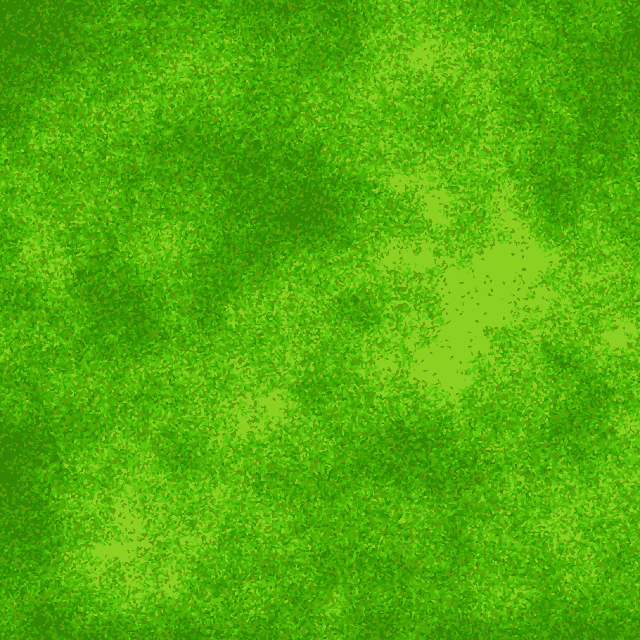
Write a Shadertoy shader that draws this texture.

```glsl
const float GRAINS = 270.0;       // blade cells across the canvas
const vec2 BLADE_METRIC = vec2(0.68, 1.45); // along and across a blade
const float EDGE_PIXELS = 0.6;
const float GRAIN_CONTRAST = 1.65;
const float PATCH_SCALE = 4.5;
const float PATCH_CONTRAST = 2.3;
const float TONE_BIAS = 0.06;
const float CORNER_SHADE = 1.3;
const float OLIVE_SHARE = 0.16;
const vec2 BARE_RANGE = vec2(1.1, 1.75); // patch height that turns solid lime
const float BARE_LIFT = 2.0;

// Tone limits between neighbouring greens, in standard deviations
const vec4 TONE_LIMITS = vec4(-1.02, -0.31, 0.38, 1.13);

const vec3 DEEP_GREEN = vec3(0.20, 0.53, 0.01);
const vec3 LEAF_GREEN = vec3(0.21, 0.62, 0.01);
const vec3 GRASS_GREEN = vec3(0.29, 0.70, 0.02);
const vec3 FRESH_GREEN = vec3(0.37, 0.78, 0.05);
const vec3 LIME = vec3(0.54, 0.82, 0.13);
const vec3 OLIVE = vec3(0.36, 0.61, 0.03);

vec3 hash3(vec2 p) {
    vec3 q = fract(vec3(p.xyx) * vec3(0.1031, 0.1030, 0.0973));
    q += dot(q, q.yxz + 33.33);
    return fract((q.xxy + q.yzz) * q.zyx);
}

float valueNoise(vec2 p) {
    vec2 cell = floor(p);
    vec2 f = fract(p);
    f = f * f * (3.0 - 2.0 * f);
    float low = mix(hash3(cell).x, hash3(cell + vec2(1, 0)).x, f.x);
    float high = mix(hash3(cell + vec2(0, 1)).x, hash3(cell + vec2(1, 1)).x, f.x);
    return mix(low, high, f.y) - 0.5;
}

// Broad light and dark patches with ragged borders
float patches(vec2 uv) {
    mat2 turn = mat2(0.8, 0.6, -0.6, 0.8);
    vec2 p = uv * PATCH_SCALE + 17.0;
    float sum = 0.0;
    float weight = 1.0;
    for (int i = 0; i < 5; i++) {
        sum += weight * valueNoise(p);
        p = turn * p * 2.0 + 31.7;
        weight *= 0.7;
    }
    return sum * PATCH_CONTRAST;
}

vec3 grassColour(vec2 cell, float tone, float bare) {
    vec3 seed = hash3(cell + 57.0);
    tone += (seed.x + seed.y - 1.0) * GRAIN_CONTRAST;
    vec3 colour = mix(DEEP_GREEN, LEAF_GREEN, step(TONE_LIMITS.x, tone));
    colour = mix(colour, GRASS_GREEN, step(TONE_LIMITS.y, tone));
    colour = mix(colour, FRESH_GREEN, step(TONE_LIMITS.z, tone));
    colour = mix(colour, LIME, step(TONE_LIMITS.w, tone));
    float olive = step(seed.z, OLIVE_SHARE * (1.0 - 0.8 * bare));
    return mix(colour, OLIVE, olive);
}

void mainImage(out vec4 fragColor, in vec2 fragCoord) {
    vec2 uv = fragCoord / iResolution.y;
    vec2 centred = fragCoord / iResolution.xy - 0.5;

    // Nearest two blades, each a stretched cell with its own direction
    vec2 p = uv * GRAINS;
    vec2 home = floor(p);
    vec2 nearestCell = home;
    vec2 secondCell = home;
    float nearest = 9.0;
    float second = 9.0;
    for (int y = -1; y <= 1; y++) {
        for (int x = -1; x <= 1; x++) {
            vec2 cell = home + vec2(x, y);
            vec3 seed = hash3(cell);
            vec2 offset = p - cell - seed.xy;
            float angle = seed.z * 3.14159;
            vec2 along = vec2(cos(angle), sin(angle));
            vec2 local = vec2(dot(offset, along), dot(offset, vec2(-along.y, along.x)));
            float d = length(local * BLADE_METRIC);
            if (d < nearest) {
                second = nearest;
                secondCell = nearestCell;
                nearest = d;
                nearestCell = cell;
            } else if (d < second) {
                second = d;
                secondCell = cell;
            }
        }
    }

    // Patch light, solid lime spots and shaded corners
    float patchTone = patches(uv);
    float bare = smoothstep(BARE_RANGE.x, BARE_RANGE.y, patchTone);
    float corner = smoothstep(0.46, 0.74, length(centred));
    float tone = TONE_BIAS + patchTone + BARE_LIFT * bare - CORNER_SHADE * corner;

    // Blend across the border between blades
    float edge = EDGE_PIXELS * GRAINS / iResolution.y;
    float cover = clamp(0.5 + 0.5 * (second - nearest) / edge, 0.0, 1.0);
    vec3 colour = mix(grassColour(secondCell, tone, bare),
                      grassColour(nearestCell, tone, bare), cover);
    fragColor = vec4(colour, 1.0);
}
```
